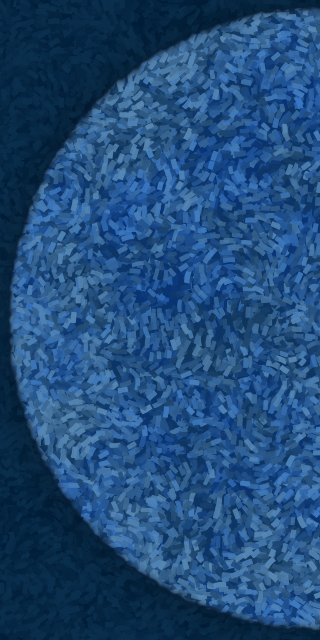
A Shadertoy shader for this background:

```glsl
// A large blue disk, cut by the right edge, on a dark navy ground.
// Layers of short jittered brush strokes follow a noise flow field; dark ones
// lie below and sparse light ones on top, leaving deep gaps between them.

const vec2 DISK_CENTER = vec2(1.0, 1.005);
const float DISK_RADIUS = 0.973;

float hash(vec2 p) {
    vec3 q = fract(vec3(p.xyx) * 0.1031);
    q += dot(q, q.yzx + 33.33);
    return fract((q.x + q.y) * q.z);
}

float noise(vec2 p) {
    vec2 i = floor(p), f = fract(p);
    f = f * f * (3.0 - 2.0 * f);
    return mix(mix(hash(i), hash(i + vec2(1, 0)), f.x),
               mix(hash(i + vec2(0, 1)), hash(i + vec2(1, 1)), f.x), f.y);
}

float diskDistance(vec2 p) {
    return length(p - DISK_CENTER) - DISK_RADIUS;
}

// Lightness and saturation of the stroke centred at p
vec2 strokeTone(vec2 p, float random, float layer) {
    float patches = 0.45 * noise(p * 5.0 + 3.0) + 0.55 * noise(p * 15.0 + 41.0);
    float rim = smoothstep(-0.4, -0.03, diskDistance(p));
    float light = 0.37 + 0.65 * (patches - 0.5) + 1.0 * (random - 0.5)
                + 0.11 * (layer - 2.0) + 0.17 * rim;
    float blue = 0.52 + 0.8 * (noise(p * 4.5 + 17.0) - 0.5)
               + 0.7 * (noise(p * 10.0 + 71.0) - 0.5)
               + 0.8 * (fract(random * 7.31) - 0.5) - 0.09 * (layer - 2.0) - 0.1 * rim;
    return clamp(vec2(light, blue), 0.0, 1.0);
}

// Paint one layer of strokes over the tone below
vec2 strokeLayer(vec2 tone, vec2 p, float layer, float pixel) {
    float size = 0.036 - 0.001 * layer;
    vec2 shifted = p / size + layer * vec2(7.37, 3.61);
    vec2 cell = floor(shifted);
    for (int y = -1; y <= 1; y++)
    for (int x = -1; x <= 1; x++) {
        vec2 id = cell + vec2(x, y);
        vec2 seed = id + 50.0 + layer * 91.0;
        float random = hash(seed);
        vec2 jitter = vec2(hash(seed + 13.7), hash(seed + 37.1));
        vec2 offset = (shifted - id - jitter) * size;
        vec2 middle = p - offset;
        float angle = 4.5 * noise(middle * 3.0 + 9.0) + 4.5 * noise(middle * 8.0 + 29.0)
                    + 1.3 * (random - 0.5);
        vec2 along = vec2(cos(angle), sin(angle));
        vec2 q = vec2(dot(offset, along), along.x * offset.y - along.y * offset.x);
        q.y += (jitter.x - 0.5) * 14.0 * q.x * q.x;
        vec2 halfSize = size * vec2(0.38 + 0.24 * jitter.x, 0.19 + 0.08 * jitter.y);
        vec2 e = abs(q) - halfSize + 0.003;
        float d = length(max(e, 0.0)) + min(max(e.x, e.y), 0.0) - 0.003;
        float cover = 1.0 - smoothstep(-pixel, pixel, d);
        float opacity = 0.72 + 0.25 * jitter.y;
        tone = mix(tone, strokeTone(middle, random, layer), cover * opacity);
    }
    return tone;
}

void mainImage(out vec4 fragColor, in vec2 fragCoord) {
    vec2 p = fragCoord / iResolution.x;
    float pixel = 0.6 / iResolution.x;

    vec2 tone = strokeTone(p, 0.3, 0.0);
    for (int i = 0; i < 5; i++) tone = strokeLayer(tone, p, float(i), pixel);

    // Ground, shaded next to the disk
    float d = diskDistance(p) + 0.01 * (noise(p * 60.0) - 0.5);
    vec3 ground = mix(vec3(0.0, 0.115, 0.22), vec3(0.04, 0.185, 0.305), tone.x);
    ground *= 0.86 + 0.14 * smoothstep(0.0, 0.12, d);

    // Disk, from muted slate to saturated blue
    vec3 slate = mix(vec3(0.06, 0.21, 0.36), vec3(0.34, 0.53, 0.70), tone.x);
    vec3 cobalt = mix(vec3(0.03, 0.20, 0.46), vec3(0.22, 0.47, 0.77), tone.x);
    vec3 disk = mix(slate, cobalt, tone.y);
    disk *= 1.0 - 0.25 * smoothstep(-0.03, 0.0, d);

    // Edge with a thin dark outline
    vec3 color = mix(disk, ground, smoothstep(-0.003, 0.003, d));
    color = mix(color, vec3(0.03, 0.11, 0.20), 0.65 * exp(-pow(d / 0.006, 2.0)));
    fragColor = vec4(color, 1.0);
}
```
